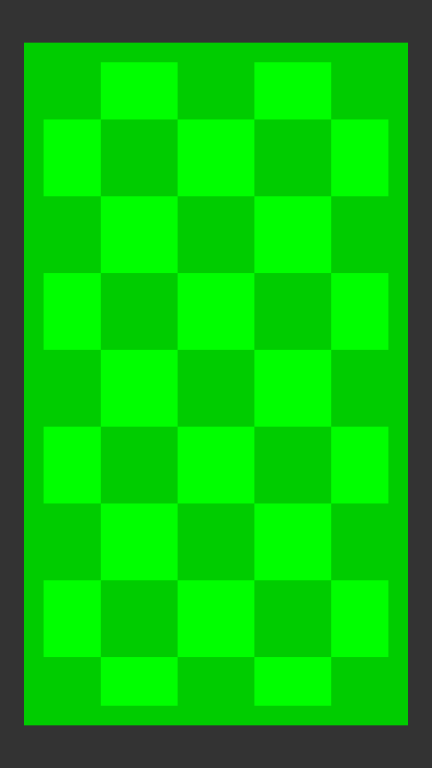
Reproduce this pattern procedurally as a Shadertoy shader.

```glsl
// Signed square wave of period 2 with edges softened over one pixel
vec2 squareWave(vec2 p, float pixel) {
    vec2 edge = 0.5 - abs(mod(p + 0.5, 2.0) - 1.0);
    return clamp(2.0 * edge / pixel, -1.0, 1.0);
}

// Coverage of a rectangle given its centre offset and half size
float boxMask(vec2 offset, vec2 halfSize, float pixel) {
    vec2 inside = clamp((halfSize - abs(offset)) / pixel + 0.5, 0.0, 1.0);
    return inside.x * inside.y;
}

void mainImage(out vec4 fragColor, in vec2 fragCoord) {
    // Cell units: five squares across, counted from the board's top left
    float cellSize = iResolution.x * 8.0 / 45.0;
    float pixel = 1.0 / cellSize;
    vec2 halfBoard = iResolution.xy * 4.0 / 9.0 * pixel;
    vec2 offset = (fragCoord - 0.5 * iResolution.xy) * pixel;
    vec2 cell = vec2(offset.x, -offset.y) + halfBoard;

    // Alternating squares, kept inside a plain border
    vec2 wave = squareWave(cell, pixel);
    float checker = 0.5 - 0.5 * wave.x * wave.y;
    checker *= boxMask(offset, halfBoard - 0.255, pixel);

    // Board on a grey surround
    vec3 surround = vec3(0.2);
    vec3 board = mix(vec3(0.0, 0.8, 0.0), vec3(0.0, 1.0, 0.0), checker);
    fragColor = vec4(mix(surround, board, boxMask(offset, halfBoard, pixel)), 1.0);
}
```
